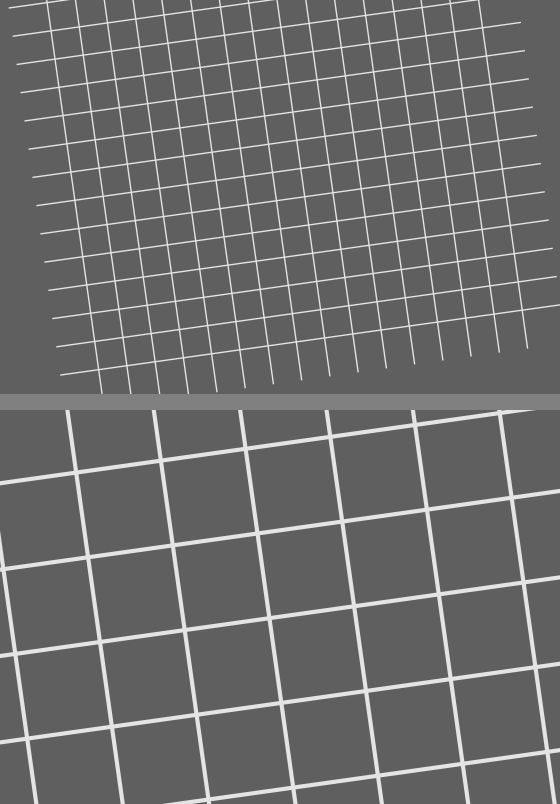
Top, the full canvas; bottom, a detail of the centre.
A Shadertoy shader for this pattern:

```glsl
// A tilted square grid of thin pale lines on flat grey, whose lines overshoot the outer cells.
// Each family of parallel lines is one rounded repeat, limited in count and length;
// box-filtered coverage keeps the strokes even at any size. Units are canvas heights.

#define TILT 0.13963              // grid rotation in radians, 8 degrees
#define SPACING 0.07237           // distance between neighbouring lines
#define LINE_WIDTH 0.0035
#define OVERHANG 0.0985           // line length beyond the outermost crossing
#define GRID_CELLS vec2(15.0, 13.0)
#define GRID_CORNER vec2(0.2504, 0.0617)  // lower left crossing
#define GROUND_COLOUR vec3(0.373)
#define LINE_COLOUR vec3(0.893)

// Share of a pixel that lies within halfWidth of a centre at signed distance d
float bandCoverage(float d, float halfWidth, float pixel) {
    float upper = clamp((d + halfWidth) / pixel + 0.5, 0.0, 1.0);
    float lower = clamp((d - halfWidth) / pixel + 0.5, 0.0, 1.0);
    return upper - lower;
}

// Lines at multiples of SPACING across, each running along the other axis
float lineFamily(float across, float along, float cellsAcross, float cellsAlong, float pixel) {
    float index = clamp(round(across / SPACING), 0.0, cellsAcross);
    float stroke = bandCoverage(across - index * SPACING, 0.5 * LINE_WIDTH, pixel);
    float halfSpan = 0.5 * cellsAlong * SPACING;
    return stroke * bandCoverage(along - halfSpan, halfSpan + OVERHANG, pixel);
}

void mainImage(out vec4 fragColor, in vec2 fragCoord) {
    float pixel = 1.0 / iResolution.y;
    vec2 offset = fragCoord * pixel - GRID_CORNER;

    // Grid axes
    vec2 rowAxis = vec2(cos(TILT), sin(TILT));
    vec2 columnAxis = vec2(-rowAxis.y, rowAxis.x);
    vec2 grid = vec2(dot(offset, rowAxis), dot(offset, columnAxis));

    // Both line families, joined without brightening the crossings
    float columns = lineFamily(grid.x, grid.y, GRID_CELLS.x, GRID_CELLS.y, pixel);
    float rows = lineFamily(grid.y, grid.x, GRID_CELLS.y, GRID_CELLS.x, pixel);
    float ink = 1.0 - (1.0 - columns) * (1.0 - rows);

    fragColor = vec4(mix(GROUND_COLOUR, LINE_COLOUR, ink), 1.0);
}
```
